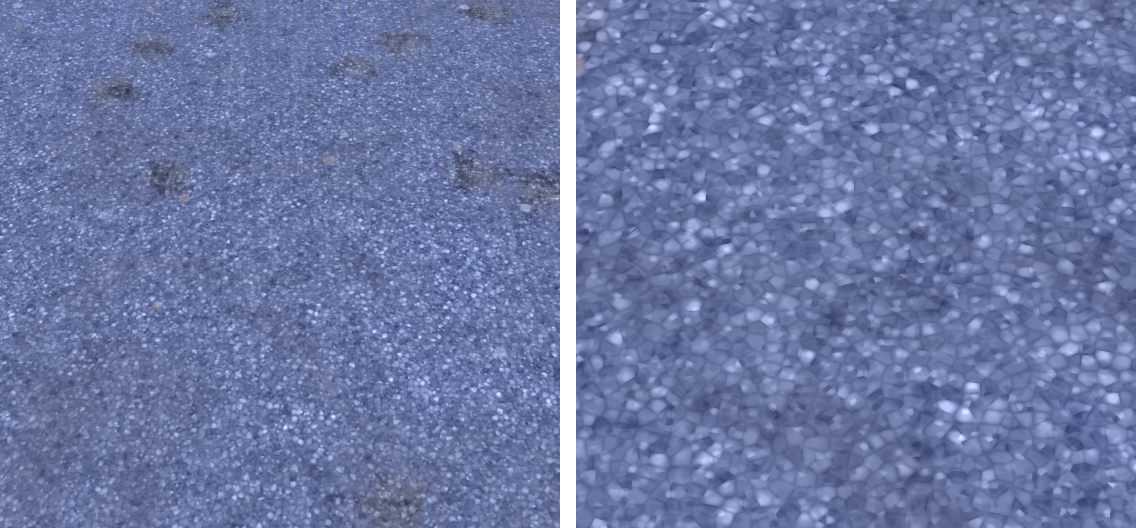
Left: the whole. Right: its middle third, enlarged.
Reproduce this texture procedurally as a WebGL 1 fragment shader.

```glsl
precision highp float;
// Blue-violet asphalt seen at a slant: packed grains, dark pits, dull stains and a few pale pebbles.
uniform vec2 u_resolution;

vec2 hash2(vec2 p) {
  return fract(sin(vec2(dot(p, vec2(127.1, 311.7)), dot(p, vec2(269.5, 183.3)))) * 43758.545);
}

// Cellular noise: x = distance to nearest point, y = gap to the second, z = random id
vec3 cells(vec2 p) {
  vec2 base = floor(p);
  vec2 nearest = base;
  float f1 = 9.0, f2 = 9.0;
  for (int j = -1; j <= 1; j++) {
    for (int i = -1; i <= 1; i++) {
      vec2 cell = base + vec2(float(i), float(j));
      float d = length(cell + hash2(cell) - p);
      if (d < f1) {
        f2 = f1;
        f1 = d;
        nearest = cell;
      } else {
        f2 = min(f2, d);
      }
    }
  }
  return vec3(f1, f2 - f1, hash2(nearest + 41.3).x);
}

// Layered, warped sines, roughly -1 to 1
float clouds(vec2 p) {
  float sum = 0.0, amp = 0.6;
  for (int i = 0; i < 5; i++) {
    p = mat2(0.8, -0.6, 0.6, 0.8) * p * 1.75 + 1.7;
    p += 0.8 * sin(p.yx * 1.2);
    sum += amp * sin(p.x) * sin(p.y + 0.6);
    amp *= 0.72;
  }
  return sum;
}

// Screen to ground plane; the scale is 1 at the lower edge
vec2 ground(vec2 uv) {
  float w = 2.2 / (2.2 - uv.y);
  return vec2((uv.x - 0.55) * w, 2.2 * (w - 1.0));
}

// Brightness offset of the packed grains
float grains(vec2 p, float wear) {
  vec3 stone = cells(p * 72.0);
  vec3 grit = cells(p * 135.0 + 7.3);
  float v = 0.17 * (stone.z - 0.5) * smoothstep(0.85, 0.2, stone.x);
  v += 0.06 * (smoothstep(0.0, 0.35, stone.y) - 0.6);
  v += 0.15 * (grit.z - 0.5) * smoothstep(0.9, 0.2, grit.x);
  v += 0.17 * pow(stone.z, 9.0) * smoothstep(0.55, 0.15, stone.x);
  v += 0.14 * pow(grit.z, 9.0) * smoothstep(0.6, 0.15, grit.x);
  return v * (1.0 + 0.35 * wear) - 0.012;
}

void main() {
  vec2 uv = gl_FragCoord.xy / u_resolution.y;
  vec2 p = ground(uv);

  // Broad tone and mid-size mottling
  float wear = clouds(p * 2.3 + 3.0);
  float mottle = clouds(p * 13.0);
  float tone = 0.022 * wear + 0.026 * mottle;

  // Grains, averaged over four samples for smooth edges
  float grain = 0.0;
  for (int k = 0; k < 4; k++) {
    vec2 shift = vec2(mod(float(k), 2.0), floor(float(k) * 0.5)) - 0.5;
    grain += 0.25 * grains(ground(uv + 0.55 * shift / u_resolution.y), wear);
  }

  // Dark pits gather where the surface is worn low
  vec3 pit = cells(p * 38.0 + 0.25 * mottle);
  float pits = smoothstep(0.55, 0.1, pit.x) * smoothstep(0.6, 0.9, pit.z);
  pits *= smoothstep(0.2, -0.5, mottle + 0.7 * wear);
  float value = tone + grain - 0.09 * pits;

  // The far ground loses contrast
  value *= 1.0 - 0.25 * smoothstep(0.75, 1.0, uv.y);
  vec3 color = vec3(0.418, 0.468, 0.645) + value * vec3(1.0, 1.03, 1.06);
  color += vec3(-0.012, -0.006, 0.014) * wear;

  // Dull grey-brown stains with ragged edges
  vec3 stain = cells(p * 3.4 + 5.2);
  float stains = smoothstep(0.36, 0.08, stain.x + 0.08 * mottle) * step(0.72, stain.z);
  color += stains * (vec3(0.008, -0.012, -0.075) - 0.07 * smoothstep(0.15, -0.6, mottle));

  // Sparse pale pebbles, some of them pinkish
  vec3 pebble = cells(p * 7.0 + 2.6);
  float size = 0.06 + 0.06 * fract(pebble.z * 57.0);
  float pebbles = smoothstep(size + 0.04, size - 0.03, pebble.x + 0.03 * mottle);
  pebbles *= step(0.87, pebble.z);
  vec3 pebbleColor = mix(vec3(0.64, 0.69, 0.86), vec3(0.60, 0.57, 0.66), step(0.95, pebble.z));
  color = mix(color, pebbleColor + 0.6 * grain, 0.75 * pebbles);

  gl_FragColor = vec4(clamp(color, 0.0, 1.0), 1.0);
}
```
